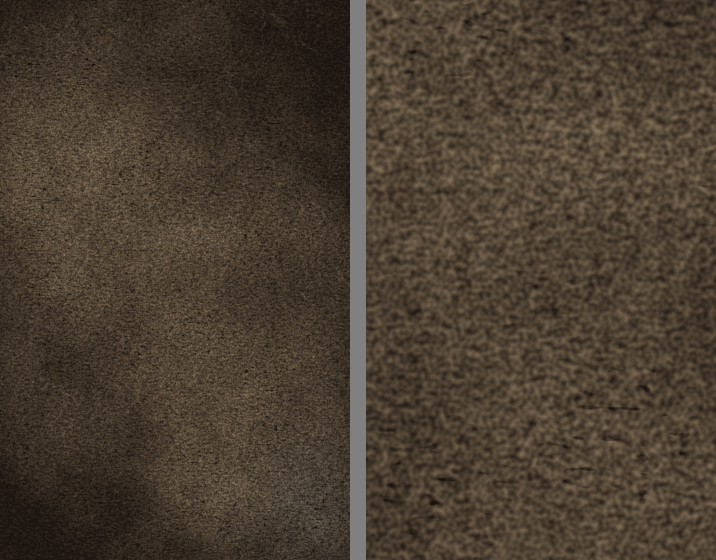
Left, the full canvas; right, a detail of the centre.
A Shadertoy shader for this texture:

```glsl
// Dark brown weathered canvas with cloudy stains, woven grain, pits and faint scratches.

vec2 gradient(vec2 cell) {
    vec3 h = fract(cell.xyx * vec3(0.1031, 0.1030, 0.0973));
    h += dot(h, h.yzx + 33.33);
    float angle = 6.2832 * fract((h.x + h.y) * h.z);
    return vec2(cos(angle), sin(angle));
}

float noise(vec2 p) {
    vec2 i = floor(p), f = p - i;
    vec2 u = f * f * f * (f * (f * 6.0 - 15.0) + 10.0);
    vec2 e = vec2(0.0, 1.0);
    float low  = mix(dot(gradient(i), f), dot(gradient(i + e.yx), f - e.yx), u.x);
    float high = mix(dot(gradient(i + e.xy), f - e.xy), dot(gradient(i + 1.0), f - 1.0), u.x);
    return mix(low, high, u.y);
}

mat2 rotation(float a) {
    return mat2(cos(a), sin(a), -sin(a), cos(a));
}

float fbm(vec2 p) {
    float sum = 0.0, amplitude = 0.5;
    for (int i = 0; i < 5; i++) {
        sum += amplitude * noise(p);
        p = rotation(0.6) * p * 2.03 + 17.3;
        amplitude *= 0.55;
    }
    return sum;
}

float glow(vec2 p, vec2 center, vec2 radius) {
    vec2 d = (p - center) / radius;
    return exp(-dot(d, d));
}

// Broad light and dark stains with ragged outlines
float stains(vec2 p) {
    vec2 q = p + 0.16 * vec2(fbm(p * 4.0 + 50.0), fbm(p * 4.0 + 80.0));
    float tone = 0.47 + 0.42 * fbm(p * 4.5 + 21.0);
    tone += 0.30 * glow(q, vec2(0.14, 1.15), vec2(0.25, 0.30));
    tone += 0.25 * glow(q, vec2(0.50, 0.90), vec2(0.30, 0.24));
    tone += 0.34 * glow(q, vec2(0.62, 0.33), vec2(0.24, 0.26));
    tone += 0.24 * glow(q, vec2(0.90, 0.12), vec2(0.16, 0.14));
    tone -= 0.36 * glow(q, vec2(0.85, 1.42), vec2(0.36, 0.34));
    tone -= 0.40 * glow(q, vec2(0.10, 0.00), vec2(0.42, 0.34));
    tone -= 0.22 * glow(q, vec2(0.00, 1.62), vec2(0.30, 0.24));
    vec2 edge = min(p, vec2(1.0, 1.6) - p);
    tone -= 0.14 * exp(-edge.x / 0.06) + 0.12 * exp(-edge.y / 0.08);
    return max(tone, 0.02);
}

// Fine speckle over a horizontal weave
float grain(vec2 p) {
    vec2 r = rotation(0.5) * p;
    return 0.48 * noise(r * 190.0)
         + 0.28 * noise(r * 95.0 + 31.0)
         + 0.32 * noise(p * vec2(62.0, 168.0) + 7.0)
         + 0.22 * fbm(r * 24.0 + 63.0);
}

// Short horizontal cracks, gathered in worn areas
float pits(vec2 p) {
    float crack = smoothstep(0.26, 0.48, noise(rotation(0.04) * p * vec2(55.0, 135.0)));
    return crack * smoothstep(-0.15, 0.30, noise(p * 6.0 + 40.0));
}

// Thin broken curves running in several directions
float scratches(vec2 p) {
    float sum = 0.0;
    for (int i = 0; i < 3; i++) {
        float k = float(i);
        vec2 q = rotation(k * 0.9) * p + 13.0 * k;
        q += 0.03 * noise(q * 22.0);
        float line = 1.0 - smoothstep(0.0, 0.035, abs(noise(q * vec2(4.0, 9.0))));
        sum += line * smoothstep(0.18, 0.42, noise(q * 4.5 + 70.0));
    }
    return sum * smoothstep(-0.2, 0.3, noise(p * 60.0));
}

// Pale flakes, densest along a vertical strip at the right
float flakes(vec2 p) {
    float strip = glow(p, vec2(0.90, 0.85), vec2(0.05, 0.26));
    float patches = smoothstep(0.12, 0.45, noise(p * 7.0 + 90.0));
    float chips = smoothstep(0.10, 0.45, noise(rotation(0.3) * p * vec2(110.0, 75.0)));
    return chips * (0.7 * strip + 0.6 * patches);
}

void mainImage(out vec4 fragColor, in vec2 fragCoord) {
    vec2 p = fragCoord / iResolution.xy * vec2(1.0, 1.6);
    float tone = stains(p);
    float contrast = 0.5 + tone;
    tone += contrast * (grain(p) - 0.38 * pits(p));
    tone += 0.26 * scratches(p) + 0.32 * flakes(p);

    // Brown ramp, softened in the deepest shadow
    tone = mix(tone, 0.3 * tone, smoothstep(0.1, -0.2, tone));
    vec3 shadow = vec3(0.12, 0.09, 0.07), light = vec3(0.42, 0.357, 0.278);
    vec3 color = mix(shadow, light, clamp(tone, -0.25, 1.5));

    // Greyer wear in the lower right corner
    float grey = dot(color, vec3(0.3, 0.6, 0.1));
    color = mix(color, vec3(grey), 0.3 * glow(p, vec2(0.9, 0.14), vec2(0.18, 0.2)));
    fragColor = vec4(color, 1.0);
}
```
